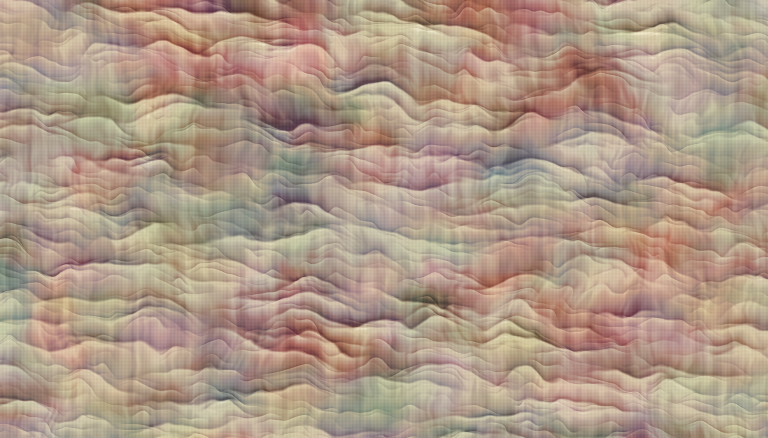
Write a Shadertoy shader that draws this texture.

```glsl
// Crumpled painted cloth: cells scatter overlapping folds, each with a bright crest
// and a dark crease above it. Their light drives a cream to mauve colour ramp,
// which layered noise tints red, violet and teal; fine threads finish the weave.

#define FOLD_SIZE vec2(0.165, 0.068)
#define CREASE_SIZE vec2(0.075, 0.034)
#define FOLD_LIGHT 0.155
#define CREASE_LIGHT 0.075
#define BASE_TONE 0.595
#define MOTTLE 0.36
#define STREAKS 0.085
#define THREADS 125.0
#define THREAD_DEPTH 0.014
#define TINT 0.42

const vec3 DARK  = vec3(0.35, 0.28, 0.29);
const vec3 RUST  = vec3(0.61, 0.48, 0.42);
const vec3 GREY  = vec3(0.58, 0.55, 0.53);
const vec3 SAND  = vec3(0.70, 0.64, 0.57);
const vec3 CREAM = vec3(0.81, 0.77, 0.66);
const vec3 PEAK  = vec3(0.93, 0.90, 0.80);

vec2 hash2(vec2 cell) {
    vec3 q = fract(cell.xyx * vec3(0.1031, 0.1030, 0.0973));
    q += dot(q, q.yzx + 33.33);
    return fract((q.xx + q.yz) * q.zy);
}

float noise(vec2 p) {
    vec2 cell = floor(p), f = fract(p);
    f = f * f * (3.0 - 2.0 * f);
    float low = mix(hash2(cell).x, hash2(cell + vec2(1, 0)).x, f.x);
    float high = mix(hash2(cell + vec2(0, 1)).x, hash2(cell + vec2(1, 1)).x, f.x);
    return mix(low, high, f.y);
}

float fbm(vec2 p) {
    float sum = 0.0, weight = 0.53;
    for (int i = 0; i < 4; i++) {
        sum += weight * noise(p);
        p = mat2(1.6, 0.9, -0.9, 1.6) * p + 17.3;
        weight *= 0.5;
    }
    return sum;
}

// Signed light of scattered folds: bright below each crest, dark above it
float folds(vec2 p, vec2 size, float seed) {
    vec2 grid = p / size;
    vec2 base = floor(grid);
    float light = 0.0;
    for (int j = -2; j <= 2; j++)
    for (int i = -2; i <= 2; i++) {
        vec2 cell = base + vec2(i, j);
        vec2 spot = hash2(cell + seed);
        vec2 kind = hash2(cell + seed + 71.7);
        vec2 r = grid - cell - spot;
        float u = r.x / mix(0.5, 1.3, kind.x);
        float taper = 1.0 - smoothstep(0.15, 1.0, abs(u));
        float crest = 0.3 * (1.0 - u * u) + mix(-0.75, 0.25, kind.y) * r.x
                    + 0.13 * sin(5.0 * u + 6.283 * spot.x);
        float depth = crest - r.y;
        float below = max(depth, 0.0), above = max(-depth, 0.0);
        float lit = 0.75 * exp(-2.3 * below) + 0.6 * exp(-9.0 * below);
        float shade = -0.7 * exp(-3.2 * above) - 0.6 * exp(-9.0 * above);
        float strength = mix(0.25, 1.45, fract(kind.x * 7.0 + kind.y * 3.0));
        light += taper * strength * mix(shade, lit, smoothstep(-0.06, 0.06, depth));
    }
    return light;
}

void mainImage(out vec4 fragColor, in vec2 fragCoord) {
    vec2 p = fragCoord / iResolution.y;

    // Warp the cloth so crests wander
    vec2 warp = vec2(fbm(p * 7.0 + 3.1), fbm(p * vec2(9.0, 7.0) + 41.0)) - 0.5;
    vec2 q = p + warp * vec2(0.09, 0.06);

    // Large zones of red and cool cloth
    float red = smoothstep(0.53, 0.74, fbm(p * vec2(4.2, 4.8) + 8.4 + warp));
    float warm = smoothstep(0.38, 0.62, fbm(q * vec2(5.0, 9.0) + 23.0));

    // Tone: folds, mottling, upright brush streaks and crumpled red ridges
    float streak = noise(q * vec2(120.0, 17.0)) + noise(p * vec2(60.0, 11.0) + 5.0) - 1.0;
    float ridge = 1.0 - 2.0 * abs(2.0 * noise(q * vec2(34.0, 15.0) + q.yx * 9.0) - 1.0);
    float tone = BASE_TONE + FOLD_LIGHT * folds(q, FOLD_SIZE, 11.0)
               + CREASE_LIGHT * folds(q + warp * 0.02, CREASE_SIZE, 137.0)
               + MOTTLE * (fbm(q * vec2(6.0, 11.0) + 60.0) - 0.5)
               + STREAKS * streak + red * (0.05 * ridge - 0.06);

    // Colour ramp from shadow to crest
    vec3 color = mix(DARK, mix(GREY, RUST, warm), smoothstep(0.26, 0.56, tone));
    color = mix(color, SAND, smoothstep(0.50, 0.66, tone));
    color = mix(color, CREAM, smoothstep(0.62, 0.78, tone));
    color = mix(color, PEAK, smoothstep(0.80, 1.02, tone));

    // Stains of violet, teal and red, strongest in the shade
    float violet = fbm(q * vec2(9.0, 13.0) + 90.0) - 0.5;
    float teal = fbm(q * vec2(6.0, 10.0) + 130.0) - 0.5;
    float stain = TINT * clamp(1.25 - tone, 0.2, 1.0);
    color += stain * violet * vec3(0.25, -0.25, 0.45);
    color += stain * teal * vec3(-0.65, 0.10, 0.30);
    color += red * stain * vec3(0.17, -0.13, -0.16);

    // Woven threads
    vec2 weave = sin(6.283 * THREADS * p + 2.0 * warp.yx);
    color += THREAD_DEPTH * (weave.x + 0.6 * weave.y);

    fragColor = vec4(clamp(color, 0.0, 1.0), 1.0);
}
```
